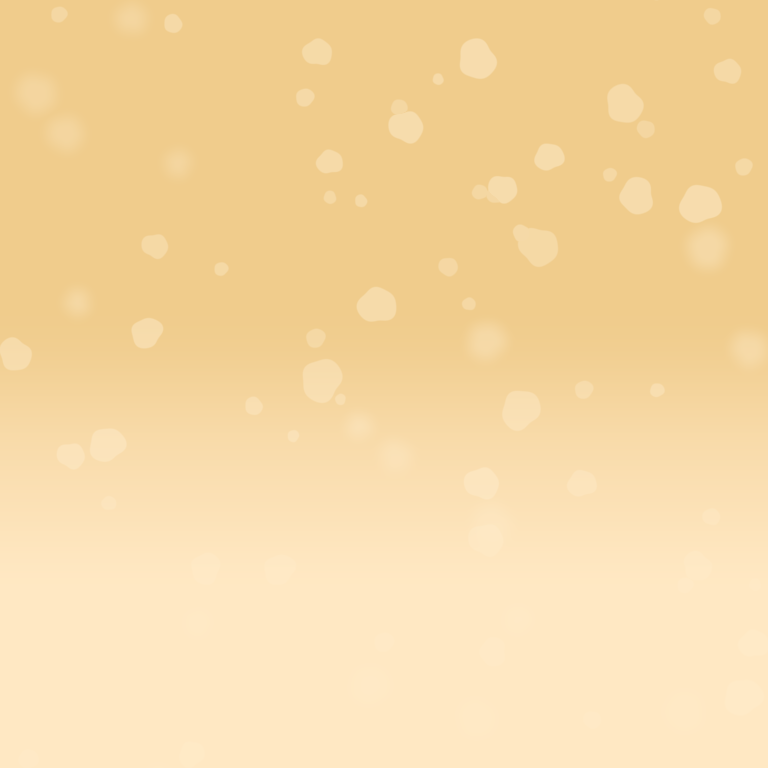
A WebGL 2 fragment shader for this background:

```glsl
#version 300 es
precision highp float;

uniform vec2 u_resolution;
out vec4 outColor;

const vec3 HONEY = vec3(0.94, 0.80, 0.55);
const vec3 SAND = vec3(0.98, 0.87, 0.69);
const vec3 CREAM = vec3(1.00, 0.91, 0.765);
const vec3 FLAKE = vec3(1.00, 0.94, 0.83);

vec3 hash3(vec2 cell, float seed) {
    vec3 q = fract(vec3(cell.xyx + seed) * vec3(0.1031, 0.1030, 0.0973));
    q += dot(q, q.yxz + 33.33);
    return fract((q.xxy + q.yzz) * q.zyx);
}

// Cream below, honey above, with a soft band between
vec3 backdrop(float y) {
    vec3 lower = mix(CREAM, SAND, smoothstep(0.22, 0.41, y));
    return mix(lower, HONEY, smoothstep(0.36, 0.60, y));
}

// Signed distance to a disc whose rim is bent by layered sines
float lumpyDisc(vec2 offset, float radius, float lump, float phase) {
    float angle = atan(offset.y, offset.x);
    float rim = 0.55 * sin(2.0 * angle + phase)
              + 0.45 * sin(3.0 * angle + phase * 2.3)
              + 0.25 * sin(5.0 * angle + phase * 3.7);
    return length(offset) - radius * (1.0 + lump * rim);
}

// Coverage of one scattered layer, at most one flake in each cell
float flakeLayer(vec2 p, float cells, float density, vec2 radii,
                 float lump, float blur, float seed) {
    vec2 home = floor(p * cells);
    float cover = 0.0;
    for (int j = -1; j <= 1; j++) {
        for (int i = -1; i <= 1; i++) {
            vec2 cell = home + vec2(i, j);
            vec3 place = hash3(cell, seed);
            vec3 look = hash3(cell, seed + 71.0);
            vec2 center = (cell + 0.1 + 0.8 * place.xy) / cells;
            float radius = mix(radii.x, radii.y, look.x);
            float d = lumpyDisc(p - center, radius, lump, 6.2832 * look.y);
            float shape = 1.0 - smoothstep(-blur, blur, d);
            float opacity = mix(0.75, 1.0, look.z);
            cover = max(cover, shape * opacity * step(place.z, density));
        }
    }
    return cover;
}

void main() {
    vec2 p = gl_FragCoord.xy / u_resolution.y;
    float edge = max(0.0013, 0.75 / u_resolution.y);
    vec3 color = backdrop(p.y);

    // Out of focus glows, then broad flakes, then small grains
    float glow = flakeLayer(p, 7.0, 0.42, vec2(0.014, 0.027), 0.06, 0.015, 13.0);
    float broad = flakeLayer(p, 9.0, 0.42, vec2(0.016, 0.027), 0.14, edge, 37.0);
    float grain = flakeLayer(p, 11.0, 0.27, vec2(0.007, 0.013), 0.08, edge, 59.0);

    // Flakes fade into the pale floor
    float strength = mix(0.22, 0.46, smoothstep(0.20, 0.48, p.y));
    color = mix(color, FLAKE, glow * strength * 0.75);
    color = mix(color, FLAKE, max(broad, grain * 0.85) * strength);
    outColor = vec4(color, 1.0);
}
```
